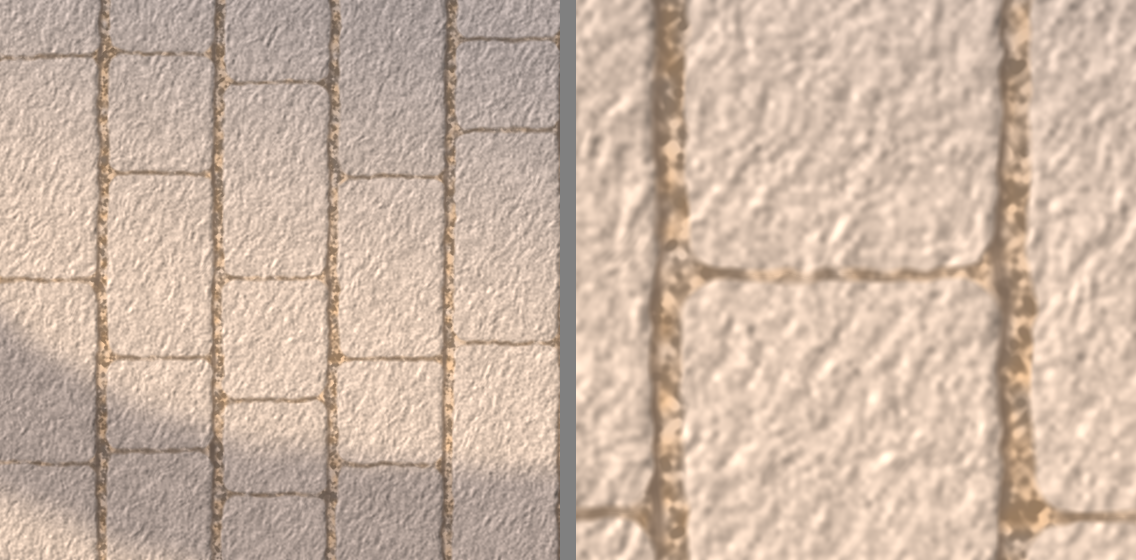
Left, the full canvas; right, a detail of the centre.
Reproduce this texture procedurally as a WebGL 1 fragment shader.

```glsl
precision highp float;
// Rough paving stones in five staggered columns, with gritty joints and a soft band of shade.
uniform vec2 u_resolution;

float hash(vec2 p) {
  vec3 q = fract(p.xyx * vec3(0.1031, 0.1030, 0.0973));
  q += dot(q, q.yzx + 33.33);
  return fract((q.x + q.y) * q.z);
}

float noise(vec2 p) {
  vec2 i = floor(p), f = fract(p);
  f = f * f * (3.0 - 2.0 * f);
  return mix(mix(hash(i), hash(i + vec2(1.0, 0.0)), f.x),
             mix(hash(i + vec2(0.0, 1.0)), hash(i + 1.0), f.x), f.y);
}

// Chiselled surface height: grain stretched along a diagonal
float grain(vec2 p) {
  p += 0.010 * vec2(noise(p * 34.0), noise(p * 34.0 + 50.0));
  vec2 q = vec2(dot(p, vec2(0.5, 0.866)), dot(p, vec2(0.866, -0.5))) + 2.0;
  return noise(q * vec2(66.0, 125.0)) + 0.7 * noise(q * vec2(135.0, 235.0) + 7.0);
}

// Heights of the cross joints in each column
vec4 crossJoints(float column) {
  if (column < 0.5) return vec4(0.898, 0.500, 0.173, -0.20);
  if (column < 1.5) return vec4(0.906, 0.690, 0.362, 0.195);
  if (column < 2.5) return vec4(0.853, 0.503, 0.286, 0.117);
  if (column < 3.5) return vec4(1.150, 0.685, 0.358, 0.171);
  return vec4(0.930, 0.768, 0.388, -0.15);
}

float roundedBox(vec2 p, vec2 halfSize, float radius) {
  vec2 q = abs(p) - halfSize + radius;
  return length(max(q, 0.0)) + min(max(q.x, q.y), 0.0) - radius;
}

// Sunlight falling from the left, shaded at the top and by a curved band below
vec3 daylight(vec2 uv) {
  float dusk = smoothstep(0.42, 1.08, uv.y + 0.24 * (uv.x - 0.5));
  vec3 light = mix(vec3(0.875, 0.778, 0.70), vec3(0.67, 0.62, 0.60), dusk);
  float wobble = 0.03 * (noise(uv * 9.0) - 0.5);
  float upper = 0.14 + 0.29 * exp(-3.2 * uv.x) + wobble;
  float lower = 0.11 - 0.32 * uv.x + wobble;
  float shade = smoothstep(0.05, -0.04, uv.y - upper)
              * smoothstep(-0.05, 0.04, uv.y - lower);
  return mix(light, vec3(0.675, 0.61, 0.575), shade);
}

void main() {
  vec2 uv = gl_FragCoord.xy / u_resolution;
  float soft = 0.0026 + 0.5 / u_resolution.y;

  // Slightly leaning columns with uneven edges
  vec2 p = uv + 0.006 * (vec2(noise(uv * 23.0), noise(uv * 23.0 + 40.0)) - 0.5);
  p += 0.004 * (vec2(noise(uv * 85.0), noise(uv * 85.0 + 90.0)) - 0.5);
  p.x -= 0.007 * uv.y;
  float along = (p.x - 0.1797) / 0.206 + 1.0;
  float column = floor(along);

  // Nearest cross joints below and above
  vec4 joints = crossJoints(column);
  float bottom = -0.25, top = 1.25;
  for (int i = 0; i < 4; i++) {
    if (joints[i] < p.y) bottom = max(bottom, joints[i]);
    else top = min(top, joints[i]);
  }

  // Stone outline
  vec2 local = vec2((fract(along) - 0.5) * 0.206, p.y - 0.5 * (bottom + top));
  vec2 halfSize = vec2(0.0935, 0.5 * (top - bottom) - 0.0036);
  float edge = roundedBox(local, halfSize, 0.023);
  float stoneMask = smoothstep(soft, -soft, edge);

  // Stone face: relief, blotches and worn rims
  vec3 light = daylight(uv);
  vec2 toLight = vec2(0.0023, -0.0014);
  float relief = grain(uv + toLight) - grain(uv - toLight);
  float tone = 0.985 + 0.03 * hash(vec2(column, floor(bottom * 50.0)) + 20.0);
  tone += 0.235 * relief + 0.07 * (noise(uv * 38.0) - 0.5);
  tone += 0.16 * (noise(uv * 240.0 + 5.0) - 0.5);
  float rim = smoothstep(-0.010, 0.0, edge);
  tone -= 0.24 * smoothstep(0.083, 0.0945, local.x);
  tone += 0.06 * rim * smoothstep(-0.080, -0.090, local.x);
  tone -= 0.06 * rim * smoothstep(0.0, -0.02, local.y + halfSize.y - 0.015);
  vec3 stone = light * tone;

  // Joint filling: loose pale grit beside a dark shadow line
  float grit = 0.55 * noise(mat2(0.8, 0.6, -0.6, 0.8) * uv * 120.0 + 11.0)
             + 0.45 * noise(mat2(0.6, 0.8, -0.8, 0.6) * uv * 230.0 + 31.0);
  vec3 filling = mix(vec3(0.66, 0.63, 0.59), vec3(1.10, 1.07, 1.03), smoothstep(0.25, 0.78, grit));
  filling *= mix(vec3(0.96, 0.98, 1.01), vec3(1.05, 0.99, 0.89), noise(uv * 70.0 + 60.0));
  float shadowLine = smoothstep(0.086, 0.093, local.x) * smoothstep(0.1025, 0.095, local.x);
  float patchy = 0.55 + 0.45 * noise(uv * 45.0 + 25.0);
  filling = mix(filling, vec3(0.57, 0.535, 0.50), patchy * shadowLine);

  // Cross joints: thin broken cracks, partly filled level with the stones
  float crossGap = smoothstep(0.088, 0.074, abs(local.x));
  float filled = smoothstep(0.35, 0.75, noise(uv * 75.0 + 15.0));
  filling = mix(filling, vec3(0.64, 0.605, 0.56), 0.7 * crossGap * (1.0 - filled));
  stoneMask = mix(stoneMask, 1.0, 0.3 * crossGap * filled);

  gl_FragColor = vec4(mix(light * filling, stone, stoneMask), 1.0);
}
```
